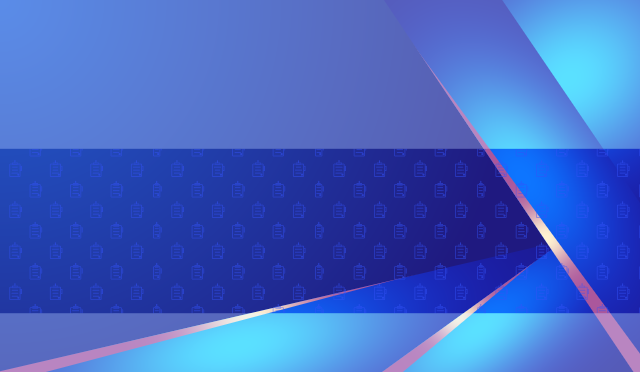
Reproduce this background procedurally as a Shadertoy shader.

```glsl
#define BAND_BOTTOM 0.158
#define BAND_TOP 0.600
#define WASH_COLOR vec3(0.85, 0.95, 1.10)
#define WASH_AMOUNT 0.30
#define NAVY vec3(0.11, 0.10, 0.53)
#define PINK vec3(0.67, 0.34, 0.61)
#define CREAM vec3(1.00, 0.95, 0.82)
#define ICON_COLOR vec3(0.20, 0.32, 0.98)
#define ICON_ALPHA 0.55
#define ICON_UNIT 0.00223
#define ICON_CELL vec2(0.1089, 0.1103)
#define ICON_ORIGIN vec2(0.6935, 0.5440)

float hash(vec2 p) {
    return fract(sin(dot(p, vec2(127.1, 311.7))) * 43758.5453);
}

// Antialiased coverage: 1 where the distance is positive
float cover(float d) {
    return clamp(0.5 + d * iResolution.y, 0.0, 1.0);
}

// Signed distance to the line a-b, positive on its left
float side(vec2 p, vec2 a, vec2 b) {
    vec2 d = normalize(b - a);
    return d.x * (p.y - a.y) - d.y * (p.x - a.x);
}

// Soft elliptical light aligned with a direction
float glow(vec2 p, vec2 center, vec2 dir, vec2 radii) {
    vec2 q = p - center;
    q = vec2(dot(q, dir), dir.x * q.y - dir.y * q.x) / radii;
    return exp(-dot(q, q));
}

vec3 lit(float t, vec3 light) {
    return mix(NAVY, light, vec3(t, t, sqrt(t)));
}

vec3 metal(vec2 p, vec2 highlight, float width) {
    float d = length(p - highlight) / width;
    return mix(PINK, CREAM, exp(-d * d));
}

float box(vec2 p, vec2 halfSize) {
    vec2 d = abs(p) - halfSize;
    return length(max(d, 0.0)) + min(max(d.x, d.y), 0.0);
}

// Outline distance of a clipboard with clip, text rows and pencil
float clipboard(vec2 q, float halfWidth, float seed) {
    float d = abs(box(q + vec2(0.0, 0.8), vec2(halfWidth - 0.8, 6.7)) - 0.8);
    d = min(d, abs(box(q - vec2(0.0, 7.0), vec2(halfWidth * 0.45, 1.0))));
    d = min(d, box(q - vec2(0.0, 9.5), vec2(0.2, 1.2)));
    for (int i = 0; i < 3; i++) {
        float rowLength = halfWidth * (0.42 + 0.18 * hash(vec2(seed, float(i))));
        d = min(d, box(q - vec2(0.0, 3.0 - 3.6 * float(i)), vec2(rowLength, 0.05)));
    }
    d = min(d, abs(box(q - vec2(halfWidth + 1.0, 1.5), vec2(0.7, 2.5))));
    return min(d, length(q - vec2(halfWidth - 2.0, -6.0)) - 0.8);
}

// Two staggered lattices of icons
float iconPattern(vec2 p) {
    float ink = 0.0;
    for (int i = 0; i < 2; i++) {
        float stagger = float(i);
        vec2 q = (p - ICON_ORIGIN) / ICON_CELL - 0.5 * stagger;
        vec2 id = floor(q + 0.5);
        float narrow = stagger * step(abs(mod(id.x, 4.0) - 1.0), 0.1);
        float d = clipboard((q - id) * ICON_CELL / ICON_UNIT, mix(6.2, 3.8, narrow), hash(id + stagger));
        ink = max(ink, cover((0.45 - d) * ICON_UNIT));
    }
    return ink;
}

void mainImage(out vec4 fragColor, in vec2 fragCoord) {
    vec2 p = fragCoord / iResolution.y;
    float band = cover(p.y - BAND_BOTTOM) * cover(BAND_TOP - p.y);
    vec3 light = mix(vec3(0.14, 0.85, 0.97), vec3(0.05, 0.46, 1.0), band);

    // Backdrop darkening away from the upper left
    float fade = clamp(length(p - vec2(0.0, 1.0)) / 1.4, 0.0, 1.0);
    vec3 color = mix(vec3(0.14, 0.38, 0.83), vec3(0.12, 0.10, 0.50), fade);

    // Long lower wedge and its metal edge
    float upper = -side(p, vec2(0.0, 0.002), vec2(1.339, 0.3125));
    float lower = side(p, vec2(0.123, 0.0), vec2(1.094, 0.2565));
    float shine = glow(p, vec2(0.64, 0.07), vec2(0.974, 0.226), vec2(0.43, 0.17));
    color = mix(color, lit(shine, light), cover(upper));
    color = mix(color, metal(p, vec2(0.67, 0.157), 0.16), cover(upper) * cover(lower));

    // Short lower wedge and its metal edge
    upper = -side(p, vec2(1.027, 0.0), vec2(1.484, 0.330));
    lower = side(p, vec2(1.083, 0.0), vec2(1.429, 0.290));
    shine = glow(p, vec2(1.29, 0.12), vec2(0.811, 0.585), vec2(0.33, 0.14));
    color = mix(color, lit(shine, light), cover(upper));
    color = mix(color, metal(p, vec2(1.234, 0.147), 0.075), cover(upper) * cover(lower));

    // Diagonal panel, corner panel, then the metal rail
    vec2 railTip = vec2(1.134, 0.848);
    vec2 slope = vec2(0.557, -0.830);
    float rail = cover(side(p, railTip, vec2(1.703, 0.0)));
    shine = glow(p, vec2(1.406, 0.52), slope, vec2(0.30, 0.18));
    color = mix(color, lit(shine, light), rail);
    shine = glow(p, vec2(1.529, 0.788), slope, vec2(0.23, 0.30));
    color = mix(color, lit(shine, light), cover(side(p, vec2(1.350, 1.0), vec2(1.714, 0.464))));
    rail *= cover(-side(p, railTip, vec2(1.714, 0.058)));
    color = mix(color, metal(p, vec2(1.467, 0.36), 0.085), rail);

    // Icons inside the band, pale wash outside it
    color = mix(color, ICON_COLOR, ICON_ALPHA * band * iconPattern(p));
    color = mix(color, WASH_COLOR, WASH_AMOUNT * (1.0 - band));
    fragColor = vec4(clamp(color, 0.0, 1.0), 1.0);
}
```
